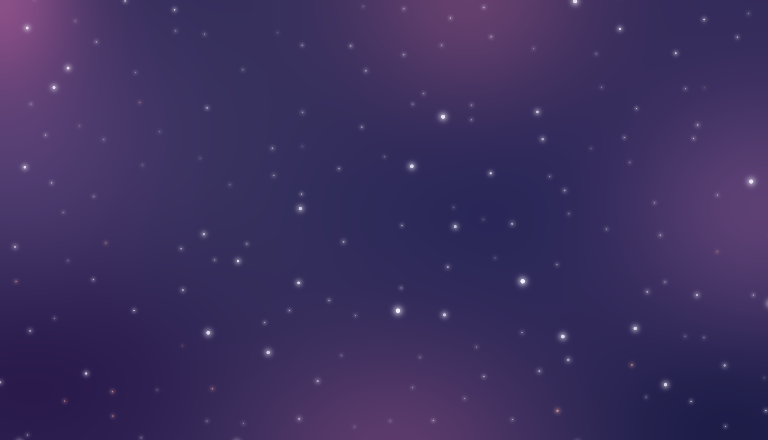
Reproduce this background procedurally as a Shadertoy shader.

```glsl
const float STAR_ROWS = 9.5;

vec3 hash3(vec2 cell) {
    vec3 q = fract(cell.xyx * vec3(0.1031, 0.1030, 0.0973));
    q += dot(q, q.yxz + 33.33);
    return fract((q.xxy + q.yxx) * q.zyx);
}

// Blend a soft elliptical cloud over the colour below it
vec3 cloud(vec3 below, vec2 uv, vec2 center, vec2 radius, vec3 tint, float amount) {
    vec2 d = (uv - center) / radius;
    return mix(below, tint, amount * exp(-dot(d, d)));
}

vec3 nebula(vec2 uv) {
    vec3 c = vec3(0.198, 0.168, 0.350);
    // Broad cool and dark regions
    c = cloud(c, uv, vec2(0.32, 0.62), vec2(0.22, 0.50), vec3(0.210, 0.195, 0.365), 0.9);
    c = cloud(c, uv, vec2(0.66, 0.56), vec2(0.22, 0.30), vec3(0.155, 0.150, 0.340), 0.95);
    c = cloud(c, uv, vec2(0.04, 0.13), vec2(0.24, 0.28), vec3(0.160, 0.100, 0.295), 1.0);
    c = cloud(c, uv, vec2(0.95, 0.03), vec2(0.19, 0.24), vec3(0.110, 0.110, 0.280), 1.0);
    // Violet and mauve glows along the borders
    c = cloud(c, uv, vec2(0.02, 0.69), vec2(0.19, 0.29), vec3(0.335, 0.248, 0.455), 0.9);
    c = cloud(c, uv, vec2(0.00, 1.00), vec2(0.10, 0.22), vec3(0.540, 0.310, 0.530), 1.0);
    c = cloud(c, uv, vec2(0.61, 1.02), vec2(0.155, 0.25), vec3(0.395, 0.250, 0.430), 1.0);
    c = cloud(c, uv, vec2(0.99, 0.53), vec2(0.165, 0.25), vec3(0.360, 0.250, 0.455), 1.0);
    c = cloud(c, uv, vec2(0.51, -0.03), vec2(0.18, 0.23), vec3(0.360, 0.230, 0.420), 1.0);
    return c;
}

// Bright core inside a faint halo; returns coverage
float star(float dist, float size, float pixel) {
    float radius = mix(0.0015, 0.0058, size);
    float edge = max(pixel, 0.0028);
    float core = 1.0 - smoothstep(radius - 0.5 * edge, radius + 0.5 * edge, dist);
    float halo = exp(-pow(dist / mix(0.0058, 0.0115, size), 2.0));
    return max(core * mix(0.70, 1.0, sqrt(size)), halo * mix(0.23, 0.60, size));
}

// One jittered star per cell, with neighbours covering the overlaps
vec3 addStars(vec3 color, vec2 p, float pixel) {
    vec2 home = floor(p * STAR_ROWS);
    for (int y = -1; y <= 1; y++) {
        for (int x = -1; x <= 1; x++) {
            vec2 cell = home + vec2(x, y);
            vec3 place = hash3(cell + 17.0);
            vec3 look = hash3(cell + 71.0);
            vec2 center = (cell + place.xy) / STAR_ROWS;
            float size = pow(look.x, 5.5);
            float warm = step(0.9, look.y) * step(look.x, 0.85);
            vec3 tint = mix(vec3(0.97, 0.95, 1.0), vec3(0.95, 0.68, 0.64), warm);
            float brightness = mix(0.35, 1.0, max(look.z, sqrt(size)));
            float coverage = star(length(p - center), size, pixel);
            color = mix(color, tint, coverage * brightness);
        }
    }
    return color;
}

void mainImage(out vec4 fragColor, in vec2 fragCoord) {
    vec2 uv = fragCoord / iResolution.xy;
    vec2 p = fragCoord / iResolution.y;
    vec3 color = addStars(nebula(uv), p, 1.0 / iResolution.y);
    fragColor = vec4(color, 1.0);
}
```
